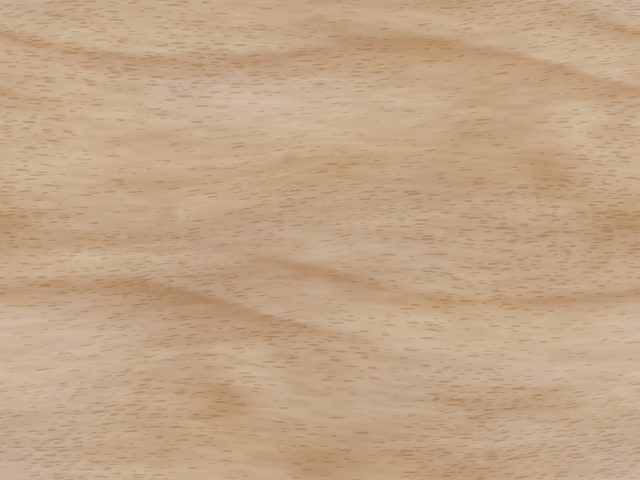
Reproduce this texture procedurally as a Shadertoy shader.

```glsl
// Pale planed wood: soft tan bands sweep across a cream ground, with a few knots,
// fine horizontal fibres and short dark pores. Large features repeat on a half-step
// lattice (shift by half a width and half a height); all noise wraps, so it tiles.

#define DARK_WOOD   vec3(0.705, 0.574, 0.440)
#define LIGHT_WOOD  vec3(0.810, 0.720, 0.622)
#define YELLOW_TINT vec3(0.016, 0.004, -0.042)
#define BASE_TONE   0.57
#define MOTTLE      0.85
#define STREAK      0.55
#define FIBRE       0.36
#define THREAD      0.26
#define BAND_DEPTH  0.64
#define PORE_DEPTH  0.62
#define FLOW_BEND   0.016

const float TAU = 6.2831853;

float hash(vec2 p) {
    vec3 q = fract(vec3(p.xyx) * 0.1031);
    q += dot(q, q.yzx + 33.33);
    return fract((q.x + q.y) * q.z);
}

// Value noise that wraps after 'period' cells; p runs from 0 to 1
float noise(vec2 p, vec2 period, float seed) {
    vec2 q = p * period;
    vec2 i = floor(q), f = fract(q);
    f = f * f * (3.0 - 2.0 * f);
    vec2 a = mod(i, period) + seed, b = mod(i + 1.0, period) + seed;
    return mix(mix(hash(a), hash(vec2(b.x, a.y)), f.x),
               mix(hash(vec2(a.x, b.y)), hash(b), f.x), f.y);
}

float fbm(vec2 p, vec2 period, float seed) {
    float sum = 0.0, amp = 0.53;
    for (int i = 0; i < 4; i++) {
        sum += amp * noise(p, period, seed);
        period *= 2.0;
        seed += 17.0;
        amp *= 0.5;
    }
    return sum;
}

// Soft ellipse on the half-step lattice
float blob(vec2 p, vec2 centre, vec2 radius) {
    vec2 a = (fract(p - centre + 0.5) - 0.5) / radius;
    vec2 b = (fract(p - centre) - 0.5) / radius;
    return exp(-dot(a, a)) + exp(-dot(b, b));
}

// Long sagging band, firmer above and diffuse below, ending in a wedge
float sweepBand(vec2 p) {
    float band = 0.0;
    for (int k = -2; k <= 2; k++) {
        float x = p.x + 0.5 * float(k);
        float centre = 0.01 + 0.115 * smoothstep(-0.25, 0.25, x)
                     - 0.040 * smoothstep(0.35, 0.66, x)
                     + 0.135 * smoothstep(0.66, 1.15, x);
        float d = fract(p.y + 0.5 * float(k) - centre + 0.5) - 0.5;
        float tail = 0.018 + 0.014 * smoothstep(-0.2, 0.2, x)
                   + 0.040 * smoothstep(0.45, 0.85, x);
        float soft = mix(0.024, 0.013, smoothstep(0.5, 0.9, x));
        float profile = smoothstep(-soft, 0.4 * soft, d) * exp(-max(d, 0.0) / tail);
        profile *= 1.0 - smoothstep(0.19, 0.225, d + centre);
        float ends = smoothstep(-0.24, 0.04, x) * (1.0 - smoothstep(1.02, 1.15, x));
        band = max(band, profile * ends);
    }
    return band;
}

// Thin dashes of varied strength, one at most per cell, with shuffled rows
float pores(vec2 p, vec2 grid, float share) {
    vec2 q = p * grid;
    float row = mod(floor(q.y), grid.y);
    q.x += grid.x * hash(vec2(row, 7.0));
    vec2 id = vec2(mod(floor(q.x), grid.x), row);
    vec2 d = fract(q) - 0.5;
    d.y += 0.25 * d.x + 0.3 * (hash(id + 41.0) - 0.5);
    float reach = mix(0.20, 0.50, hash(id + 83.0));
    float dash = (1.0 - smoothstep(0.35 * reach, reach, abs(d.x)))
               * (1.0 - smoothstep(0.06, 0.32, abs(d.y)));
    return dash * smoothstep(1.0 - share, 1.35 - share, hash(id + 5.0));
}

void mainImage(out vec4 fragColor, in vec2 fragCoord) {
    vec2 p = fragCoord / iResolution.xy;
    p.y = 1.0 - p.y;

    // Grain flow: a gentle bend plus irregular drift
    float drift = fbm(p, vec2(4.0, 6.0), 3.0) - 0.5;
    vec2 flow = p + vec2(0.0, FLOW_BEND * sin(TAU * (p.x + p.y) + 0.8) + 0.03 * drift);
    vec2 bent = p + vec2(0.05, 0.024) * drift;

    // Broad shading, streaks, fibres and threads
    float streak = fbm(flow, vec2(4.0, 22.0), 29.0) - 0.5;
    float tone = BASE_TONE + STREAK * streak;
    tone += MOTTLE * (fbm(flow, vec2(3.0, 6.0), 11.0) - 0.5);
    tone += FIBRE * (fbm(flow, vec2(16.0, 72.0), 53.0) - 0.5);
    tone += THREAD * (noise(flow, vec2(32.0, 138.0), 131.0) - 0.5);
    tone += 0.30 * blob(bent, vec2(0.55, 0.25), vec2(0.24, 0.10));
    tone += 0.38 * blob(bent, vec2(0.66, 0.035), vec2(0.16, 0.025));
    tone -= 0.28 * blob(bent, vec2(0.79, 0.34), vec2(0.15, 0.13));
    tone -= 0.32 * blob(bent, vec2(0.99, 0.46), vec2(0.08, 0.045));

    // Bands and knots
    float band = sweepBand(bent);
    float knot = blob(bent, vec2(0.860, 0.335), vec2(0.038, 0.045));
    float specks = blob(bent, vec2(0.465, 0.335), vec2(0.013, 0.009))
                 + blob(bent, vec2(0.265, 0.442), vec2(0.012, 0.014));
    tone += 0.42 * blob(bent, vec2(0.895, 0.255), vec2(0.045, 0.055));
    tone -= BAND_DEPTH * band + 0.42 * knot + 0.36 * specks;

    // Pores gather in patches
    float patches = smoothstep(0.25, 0.75, noise(p, vec2(4.0, 7.0), 71.0));
    float share = mix(0.32, 0.72, patches);
    float pore = max(pores(flow, vec2(31.0, 116.0), share),
                     0.75 * pores(flow, vec2(47.0, 151.0), share));
    tone -= PORE_DEPTH * pore;

    // Colour: tonal ramp with a slow drift from pink to yellow, bands more orange
    vec3 wood = mix(DARK_WOOD, LIGHT_WOOD, clamp(tone, -0.35, 1.15));
    float yellow = fbm(flow, vec2(3.0, 6.0), 97.0) - 0.47;
    wood += YELLOW_TINT * 1.4 * yellow;
    wood += vec3(0.010, 0.0, -0.004) * (band + knot);
    fragColor = vec4(wood, 1.0);
}
```
